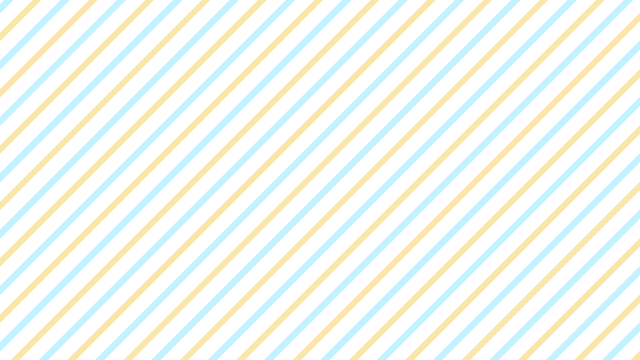
Write a Shadertoy shader that draws this pattern.

```glsl
// Diagonal pinstripes alternating pale blue and soft yellow on white.
#define PERIOD 0.1565        // horizontal repeat, in canvas heights
#define SLOPE 1.0            // horizontal shift per unit of drop
#define BLUE_PHASE 0.158     // stripe centres within one repeat
#define YELLOW_PHASE 0.658
#define BLUE_WIDTH 0.165     // stripe widths as shares of one repeat
#define YELLOW_WIDTH 0.150
#define PAPER vec3(1.0)
#define BLUE vec3(0.76, 0.95, 1.0)
#define YELLOW vec3(0.98, 0.90, 0.66)

// Antialiased coverage of a repeating band centred on phase
float stripe(float t, float phase, float width, float pixel) {
    float fromCentre = abs(fract(t - phase + 0.5) - 0.5);
    return clamp((0.5 * width - fromCentre) / pixel + 0.5, 0.0, 1.0);
}

void mainImage(out vec4 fragColor, in vec2 fragCoord) {
    vec2 uv = fragCoord / iResolution.y;

    // Stripe coordinate: one unit per blue and yellow pair
    float t = (uv.x + SLOPE * (1.0 - uv.y)) / PERIOD;
    float pixel = length(vec2(1.0, SLOPE)) / (PERIOD * iResolution.y);

    // Layer both stripe families over the paper
    vec3 color = PAPER;
    color = mix(color, BLUE, stripe(t, BLUE_PHASE, BLUE_WIDTH, pixel));
    color = mix(color, YELLOW, stripe(t, YELLOW_PHASE, YELLOW_WIDTH, pixel));
    fragColor = vec4(color, 1.0);
}
```
